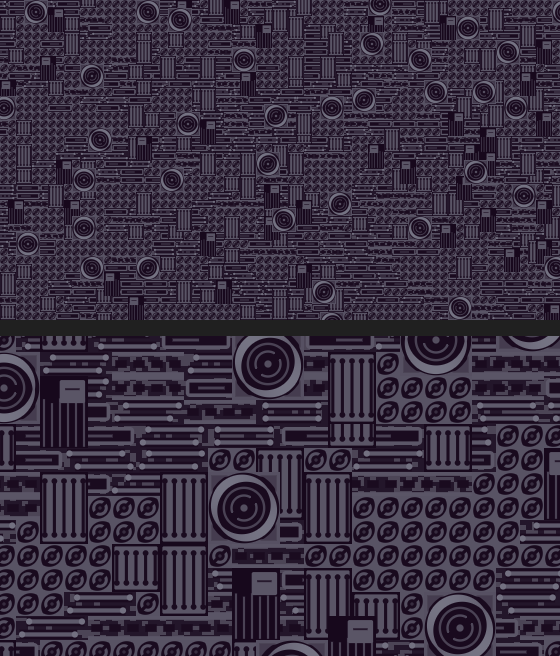
Top, the full canvas; bottom, a detail of the centre.
A WebGL 1 fragment shader for this pattern:

```glsl
precision highp float;
// A dense board of machine parts in dark violet and grey: round dials, finned
// stacks, grilles, slotted bars and leaf-shaped studs. Parts are packed on a
// square grid by hashed placement; each is drawn with distance functions.

uniform vec2 u_resolution;

float pixel; // size of one pixel in grid cells

float hash(vec2 p, float seed) {
  vec3 v = fract(vec3(p.xyx + seed * 7.31) * vec3(0.1031, 0.1030, 0.0973));
  v += dot(v, v.yzx + 33.33);
  return fract((v.x + v.y) * v.z);
}

float fill(float d) { return clamp(0.5 - d / pixel, 0.0, 1.0); }

float box(vec2 p, vec2 halfSize) {
  vec2 d = abs(p) - halfSize;
  return length(max(d, 0.0)) + min(max(d.x, d.y), 0.0);
}

float ring(float r, float radius, float halfWidth) {
  return fill(abs(r - radius) - halfWidth);
}

// Puts at most one part into each block of cells; true inside that part.
// local is the position from the part's lower left corner.
bool place(vec2 g, float pitch, vec2 size, float seed, float chance,
           out vec2 local, out float id) {
  g.y += floor(pitch * hash(vec2(floor(g.x / pitch), 3.0), seed));
  vec2 block = floor(g / pitch);
  vec2 pick = vec2(hash(block, seed + 1.0), hash(block, seed + 2.0));
  local = g - block * pitch - floor(pick * (pitch - size + 1.0));
  id = hash(block, seed + 4.0);
  vec2 inside = step(vec2(0.0), local) * step(local, size);
  return inside.x * inside.y > 0.5 && hash(block, seed + 3.0) < chance;
}

// Three cells square: a crescent rim around fine concentric rings
float dial(vec2 p, float id) {
  float r = length(p);
  float turn = 0.7 + 2.4 * floor(id * 3.0);
  float sweep = abs(sin(atan(p.y, p.x) - turn));
  float t = 0.6 * fill(-box(p, vec2(1.36)) - 0.05) + 0.02;
  t = mix(t, 0.45, fill(1.52 - r) * fill(box(p, vec2(1.36))));
  t = mix(t, 0.02, fill(r - 1.47));
  t = mix(t, 0.72 + 0.2 * sweep, ring(r, 1.24, 0.05 + 0.13 * sweep));
  t = mix(t, 0.5, ring(r, 0.84, 0.05));
  t = mix(t, 0.55, ring(r, 0.52, 0.05) * step(0.3, sweep));
  return mix(t, 0.6, fill(r - 0.15));
}

// Two by three cells: thin upright fins in shadow below a pale cap
float finStack(vec2 p, float id) {
  float fin = abs(fract(p.x * 3.0) - 0.5) / 3.0 - 0.045;
  float reach = 1.75 + 0.3 * hash(vec2(floor(p.x * 3.0), id * 50.0), 9.0);
  float t = 0.5 * fill(max(fin, abs(p.y - 0.5 * reach - 0.05) - 0.5 * reach));
  vec2 cap = p - vec2(id < 0.6 ? 1.35 : 0.75, 2.35);
  t = mix(t, 0.66, fill(box(cap, vec2(0.45, 0.4)) - 0.08));
  return mix(t, 0.15, fill(box(cap - vec2(0.0, 0.1), vec2(0.3, 0.04))));
}

// Two cells wide: a pale plate with upright grooves ending in round holes
float grille(vec2 p, float halfHeight) {
  float t = 0.66 * fill(box(p, vec2(0.84, halfHeight - 0.16)) - 0.06);
  vec2 q = vec2(mod(p.x + 0.2, 0.4) - 0.2, abs(p.y) - halfHeight + 0.38);
  float groove = max(abs(q.x) - 0.065, q.y);
  groove = min(groove, length(q) - 0.12);
  return mix(t, 0.03, fill(max(groove, abs(p.x) - 0.95)));
}

// Three cells wide: outlined slot, pair of rails, or a row of small pieces
float bar(vec2 p, float id) {
  float kind = fract(id * 17.0);
  vec2 bit = floor(vec2(p.x * 4.0, p.y * 5.0 + 0.5));
  float speck = step(0.6, hash(bit + floor(id * 200.0), 11.0));
  float t = 0.12 + 0.4 * speck * step(abs(p.y), 0.4);
  if (kind < 0.4) {
    float slot = box(p, vec2(1.25, 0.2)) - 0.1;
    t = mix(t, 0.03, fill(slot));
    t = mix(t, 0.68, fill(abs(slot) - 0.075));
    t = mix(t, 0.5, fill(box(p - vec2(id - 0.5, 0.0), vec2(0.55, 0.06))));
  } else if (kind < 0.75) {
    float shift = (id - 0.5) * 0.6 * sign(p.y);
    vec2 rail = vec2(p.x - shift, abs(p.y) - 0.27);
    t = mix(t, 0.03, fill(box(rail, vec2(1.2, 0.2))));
    t = mix(t, 0.7, fill(box(rail, vec2(1.15, 0.09))));
    t = mix(t, 0.9, fill(length(vec2(abs(rail.x) - 1.1, rail.y)) - 0.13));
  } else {
    t = mix(t, 0.66, fill(abs(abs(p.y) - 0.42) - 0.08));
    t = mix(t, 0.03, fill(box(vec2(mod(p.x, 0.75) - 0.375, p.y), vec2(0.24, 0.16))));
  }
  return t;
}

// One cell: a dark leaf leaning right, holding a split ring
float stud(vec2 p) {
  float leaf = max(length(p - vec2(0.11, -0.11)), length(p + vec2(0.11, -0.11))) - 0.56;
  float t = mix(0.64, 0.02, fill(leaf));
  float split = fill(0.07 - abs(p.x - p.y) * 0.7);
  t = mix(t, 0.62, ring(length(p), 0.26, 0.065) * split);
  return mix(t, 0.3, fill(length(p) - 0.07));
}

void main() {
  vec2 g = gl_FragCoord.xy / u_resolution.x * 70.0 + 40.0;
  pixel = 70.0 / u_resolution.x;

  vec2 q;
  float id, t;
  if (place(g, 6.0, vec2(3.0), 1.0, 0.45, q, id)) t = dial(q - 1.5, id);
  else if (place(g, 5.0, vec2(2.0, 3.0), 8.0, 0.38, q, id)) t = finStack(q, id);
  else if (place(g, 4.0, vec2(2.0, 3.0), 15.0, 0.25, q, id)) t = grille(q - vec2(1.0, 1.5), 1.5);
  else if (place(g, 4.0, vec2(2.0), 22.0, 0.4, q, id)) t = grille(q - 1.0, 1.0);
  else {
    // Fields of studs alternate with fields of bars
    float row = floor(g.y);
    float x = g.x + floor(3.0 * hash(vec2(row, 5.0), 30.0));
    vec2 group = vec2(floor(x / 3.0), row);
    float field = hash(floor(group / vec2(2.0, 3.0)), 31.0);
    id = hash(group, 32.0);
    if (field + 0.3 * id < 0.6) t = stud(fract(g) - 0.5);
    else t = bar(vec2(mod(x, 3.0) - 1.5, fract(g.y) - 0.5), id);
  }

  vec3 shadow = vec3(0.09, 0.03, 0.11);
  vec3 metal = vec3(0.49, 0.49, 0.55);
  gl_FragColor = vec4(mix(shadow, metal, t), 1.0);
}
```
